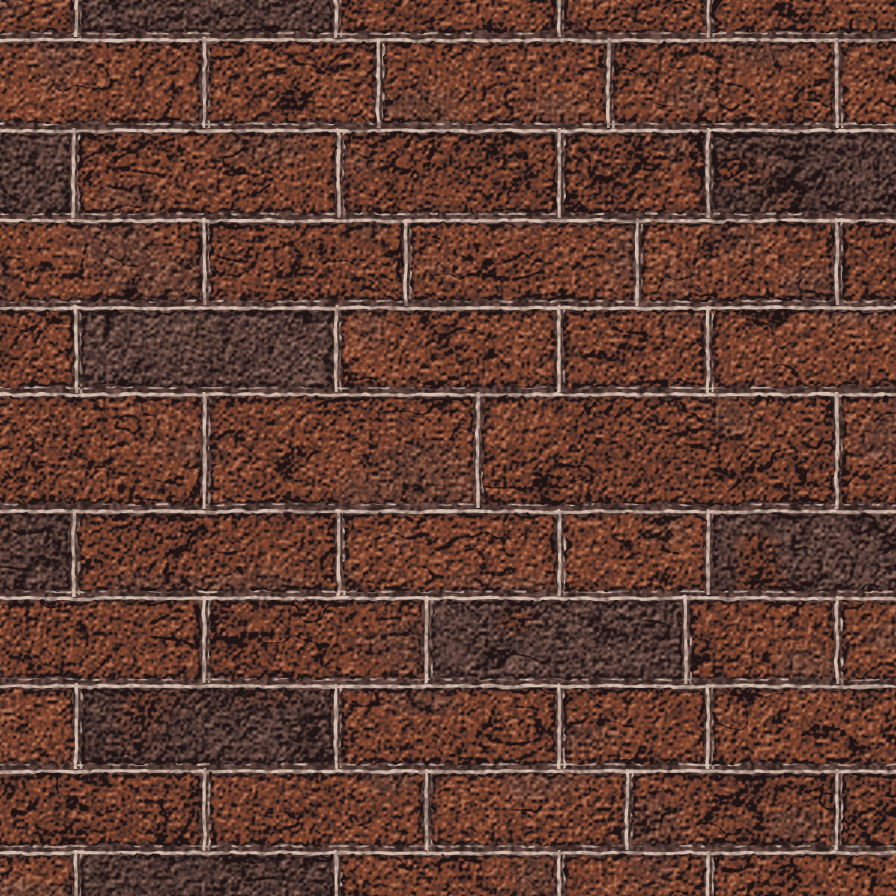
This texture is drawn by a Shadertoy shader. Its source:

```glsl
// Weathered red brick wall with uneven courses, cracked faces and thin pale mortar.

const vec3 SOOT   = vec3(0.12, 0.075, 0.08);
const vec3 UMBER  = vec3(0.35, 0.21, 0.17);
const vec3 RUST   = vec3(0.51, 0.27, 0.18);
const vec3 CLAY   = vec3(0.68, 0.44, 0.32);
const vec3 MAUVE  = vec3(0.34, 0.24, 0.22);
const vec3 MORTAR = vec3(0.84, 0.75, 0.69);

// Course boundaries, measured down from the top edge
const float COURSES[10] = float[10](0.042, 0.143, 0.2435, 0.341, 0.4375,
                                    0.568, 0.665, 0.763, 0.858, 0.949);
// Inner joints of the odd courses
const vec2 INNER[5] = vec2[5](vec2(0.423, 0.680), vec2(0.454, 0.712),
    vec2(0.534, 0.534), vec2(0.477, 0.766), vec2(0.477, 0.701));

float hash(vec2 p) {
    vec3 q = fract(vec3(p.xyx) * 0.1031);
    q += dot(q, q.yzx + 33.33);
    return fract((q.x + q.y) * q.z);
}

float noise(vec2 p) {
    vec2 i = floor(p), f = fract(p);
    f = f * f * (3.0 - 2.0 * f);
    return mix(mix(hash(i), hash(i + vec2(1, 0)), f.x),
               mix(hash(i + vec2(0, 1)), hash(i + vec2(1, 1)), f.x), f.y);
}

float band(float x, float center, float halfWidth, float blur) {
    return 1.0 - smoothstep(halfWidth - blur, halfWidth + blur, abs(x - center));
}

// Signed offset to the closer end of an interval
float nearestOffset(float x, vec2 ends) {
    return x - ends.x < ends.y - x ? x - ends.x : x - ends.y;
}

vec4 jointsOf(int course) {
    if (course % 2 == 1) {
        vec2 inner = INNER[course / 2];
        return vec4(0.229, inner, 0.935);
    }
    float shift = course % 4 == 2 ? 0.003 : 0.0;
    return vec4(0.086 - shift, 0.376 + shift, 0.625, 0.791);
}

// Short meandering fissures that fade in and out
float cracks(vec2 p) {
    vec2 q = p + 0.012 * vec2(noise(p * 70.0), noise(p * 70.0 + 19.0));
    float ridge = abs(noise(q * vec2(34.0, 52.0)) - 0.5);
    return (1.0 - smoothstep(0.02, 0.11, ridge))
         * smoothstep(0.40, 0.65, noise(p * 27.0 + 7.0));
}

float relief(vec2 p) {
    return 0.4 * noise(p * 105.0) + 0.65 * noise(p * 235.0) - 0.4 * cracks(p);
}

vec3 firedClay(float tone) {
    vec3 c = mix(SOOT, UMBER, smoothstep(0.0, 0.4, tone));
    c = mix(c, RUST, smoothstep(0.35, 0.75, tone));
    return mix(c, CLAY, smoothstep(0.75, 1.2, tone));
}

// Brick face: lit relief, grain, cracks and sooty patches
vec3 brickFace(vec2 p, float seed, float charred, float edge) {
    float lit = relief(p + vec2(0.0012, 0.0026)) - relief(p);
    float grain = noise(p * 300.0 + 41.0) - 0.5;
    float patches = noise(p * vec2(13.0, 18.0) + seed * 50.0);
    float tone = 0.56 + 1.35 * lit + 0.85 * grain + 0.12 * (seed - 0.5);
    tone += 0.2 * (patches - 0.5) - 0.42 * cracks(p);
    tone -= 0.6 * (1.0 - smoothstep(0.0, 0.007, edge)) * (0.3 + noise(p * 140.0));
    vec3 color = firedClay(tone - 0.1 * charred);
    float stain = max(charred * smoothstep(0.1, 0.4, patches + 0.1),
                      0.5 * smoothstep(0.68, 0.88, patches));
    vec3 ash = mix(SOOT, vec3(0.44, 0.34, 0.31), clamp(tone, 0.0, 1.4));
    return mix(color, ash, 0.85 * stain);
}

void mainImage(out vec4 fragColor, in vec2 fragCoord) {
    vec2 uv = fragCoord / iResolution.xy;
    vec2 p = vec2(uv.x, 1.0 - uv.y);
    float px = 1.0 / iResolution.y;
    vec2 q = p + 0.0018 * (vec2(noise(p * 60.0), noise(p * 60.0 + 9.0)) - 0.5);

    // Find the course, then the brick within it
    int course = 0, column = 0;
    vec2 rowEnds = vec2(COURSES[9] - 1.0, COURSES[0] + 1.0);
    for (int i = 0; i < 10; i++) {
        if (q.y >= COURSES[i]) { rowEnds.x = COURSES[i]; course = i + 1; }
        else rowEnds.y = min(rowEnds.y, COURSES[i]);
    }
    course %= 10;
    vec4 joints = jointsOf(course);
    vec2 brickEnds = vec2(joints.w - 1.0, joints.x + 1.0);
    for (int i = 0; i < 4; i++) {
        if (q.x >= joints[i]) { brickEnds.x = joints[i]; column = i + 1; }
        else brickEnds.y = min(brickEnds.y, joints[i]);
    }
    column %= 4;

    // Ragged distance from the joints
    vec2 s = vec2(nearestOffset(q.x, brickEnds), nearestOffset(q.y, rowEnds));
    float edge = min(abs(s.x) - 0.0052, abs(s.y) - 0.0062);
    edge += 0.0055 * (noise(p * 170.0 + 3.0) - 0.5);

    // Charred bricks alternate sides on even courses, plus one odd one
    bool burnt = (course % 4 == 0 && column == 1) || (course % 4 == 2 && column == 0)
              || (course == 7 && column == 2);
    float seed = hash(vec2(course, column) + 4.0);
    vec3 brick = brickFace(p, seed, burnt ? 1.0 : 0.0, edge);

    // Broken pale mortar ridges over a shaded bed
    float blur = max(px * 0.6, 0.001);
    float wear = noise(p * 130.0 + 23.0);
    float chips = noise(p * 260.0 + 61.0);
    float rough = 0.0016 * (wear - 0.5);
    float ridge = max(band(s.y + rough, 0.003, 0.0019, blur),
                      band(s.x + rough, -0.0010, 0.0019, blur));
    float lip = max(band(s.y - rough, -0.0050, 0.0011, blur),
                    band(s.x - rough, 0.0044, 0.0013, blur));
    float pale = max(ridge * (0.3 + 0.6 * wear + 0.5 * chips),
                     lip * smoothstep(0.35, 0.75, wear) * (0.4 + 0.7 * chips));
    vec3 bed = MAUVE * (0.45 + 0.9 * noise(p * 250.0));
    vec3 mortar = mix(bed, MORTAR, clamp(pale, 0.0, 1.0));

    fragColor = vec4(mix(mortar, brick, smoothstep(-px, px, edge)), 1.0);
}
```
